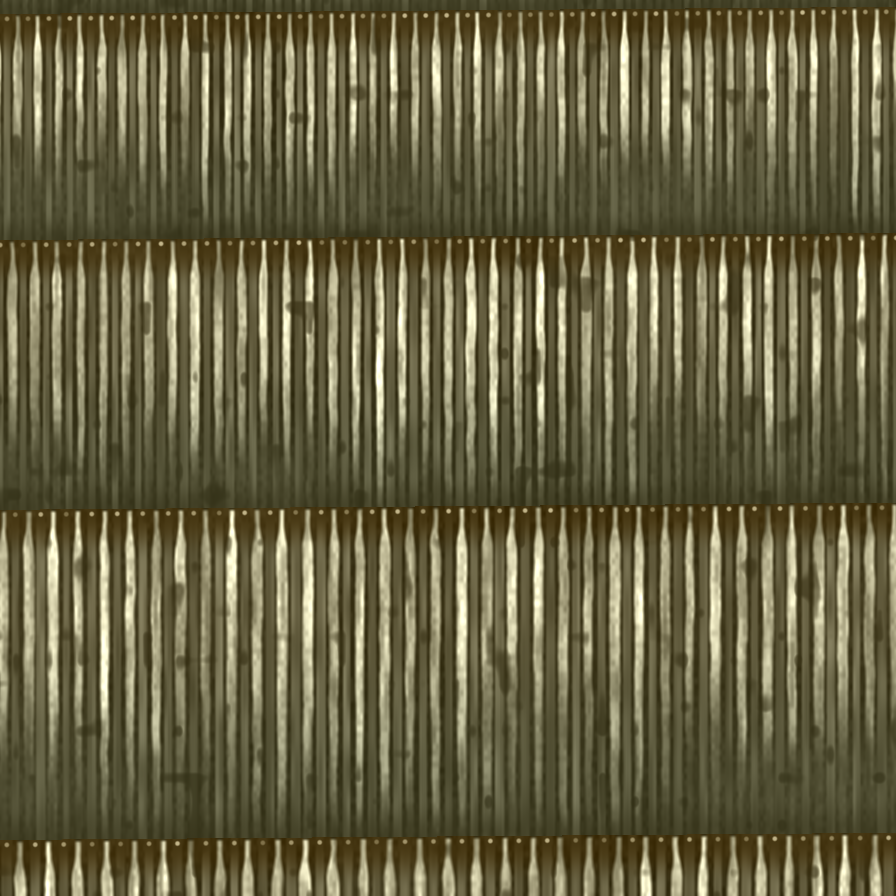
Write a WebGL 1 fragment shader that draws this texture.

```glsl
precision highp float;
// Draws four stacked tiers of worn brass fins with needle tips, in slightly tilted rows.

uniform vec2 u_resolution;

float hash(vec2 p) {
  vec3 q = fract(p.xyx * vec3(0.1031, 0.1030, 0.0973));
  q += dot(q, q.yzx + 33.33);
  return fract((q.x + q.y) * q.z);
}

float noise(vec2 p) {
  vec2 i = floor(p), f = fract(p);
  f = f * f * (3.0 - 2.0 * f);
  return mix(mix(hash(i), hash(i + vec2(1.0, 0.0)), f.x),
             mix(hash(i + vec2(0.0, 1.0)), hash(i + 1.0), f.x), f.y);
}

// Tier at a given depth: top, bottom, fins across, position of the first fin in pitches.
vec4 tierAt(float depth) {
  if (depth < 0.0156) return vec4(-0.195, 0.0156, 46.0, 0.30);
  if (depth < 0.268) return vec4(0.0156, 0.268, 42.8, 0.836);
  if (depth < 0.569) return vec4(0.268, 0.569, 39.0, 0.51);
  if (depth < 0.9375) return vec4(0.569, 0.9375, 35.15, 0.10);
  return vec4(0.9375, 1.39, 31.5, 0.74);
}

void main() {
  vec2 uv = gl_FragCoord.xy / u_resolution;
  float depth = 1.0 - uv.y + 0.008 * uv.x;
  vec4 tier = tierAt(depth);
  float drop = depth - tier.x;
  float t = drop / (tier.y - tier.x);

  // Fin coordinates: u is zero on a bright fin and one half on a dull one.
  float across = uv.x * tier.z - tier.w;
  float fin = floor(across + 0.5);
  vec2 seed = vec2(fin + 7.0, tier.z);
  float wobble = 0.07 * (noise(vec2(fin * 3.7, depth * 38.0)) - 0.5)
               + 0.08 * (hash(seed) - 0.5);
  float u = across - fin - wobble;
  float gapSide = 0.5 - abs(across - fin);

  // Wear: lengthwise streaks, fine grain and broad patches.
  float streak = noise(vec2(uv.x * 190.0, depth * 22.0));
  float grain = noise(uv * vec2(260.0, 150.0));
  float patches = noise(uv * vec2(7.0, 9.0) + 4.0);

  // Bright fin: narrow needle, flared shoulder, then a slow taper.
  float flare = smoothstep(0.018, 0.048, drop);
  float halfWidth = mix(0.085, 0.165 + 0.05 * hash(seed + 11.0), flare)
                  - 0.05 * smoothstep(0.3, 1.0, t);
  float bright = smoothstep(halfWidth + 0.085, halfWidth - 0.085, abs(u));
  float fade = smoothstep(0.3, 0.95, t + 0.25 * (hash(seed + 23.0) - 0.5)
                                       + 0.3 * (patches - 0.5));
  float sheen = mix(0.95, 0.20, fade) * (0.72 + 0.42 * hash(seed + 37.0))
              * (0.62 + 0.62 * streak) * (0.85 + 0.3 * grain);
  sheen *= smoothstep(0.0, 0.005, drop) * mix(0.9, 1.0, flare);

  // Dull fin between two bright ones.
  vec2 dullSeed = vec2(floor(across) + 3.0, tier.z + 50.0);
  float dullWidth = 0.13 + 0.06 * hash(dullSeed);
  float dull = smoothstep(dullWidth + 0.07, dullWidth - 0.07, gapSide);
  float dullTone = (0.17 + 0.16 * hash(dullSeed + 9.0)) * (0.6 + 0.8 * streak)
                 * smoothstep(0.005, 0.06, drop) * mix(1.0, 0.75, fade);

  // Dark gaps, lifted a little where the fins lose their contrast.
  float tone = -0.03 + 0.09 * patches + 0.07 * fade + 0.08 * (grain - 0.5);
  tone = mix(tone, dullTone + 0.04, dull);
  tone = mix(tone, sheen, bright);

  // Scattered dark tarnish and a shadow at the foot of each tier.
  tone *= 1.0 - 0.6 * smoothstep(0.80, 0.95, noise(uv * vec2(55.0, 38.0)));
  tone *= 1.0 - 0.45 * smoothstep(0.88, 1.0, t);

  // Row of small glints along the top edge, between the needles.
  vec2 glint = vec2(gapSide / tier.z, drop - 0.0055);
  tone += (0.3 + 0.4 * hash(dullSeed + 5.0)) * smoothstep(0.0038, 0.0012, length(glint));

  // Brass ramp, brown under the tips and greener toward the foot.
  vec3 color = mix(vec3(0.21, 0.18, 0.07), vec3(0.93, 0.91, 0.76), tone);
  float brown = (1.0 - smoothstep(0.015, 0.055, drop)) * (1.0 - bright);
  color += brown * vec3(0.035, 0.005, -0.025);
  color += smoothstep(0.25, 0.9, t) * vec3(-0.015, 0.005, 0.015);
  gl_FragColor = vec4(clamp(color, 0.0, 1.0), 1.0);
}
```
